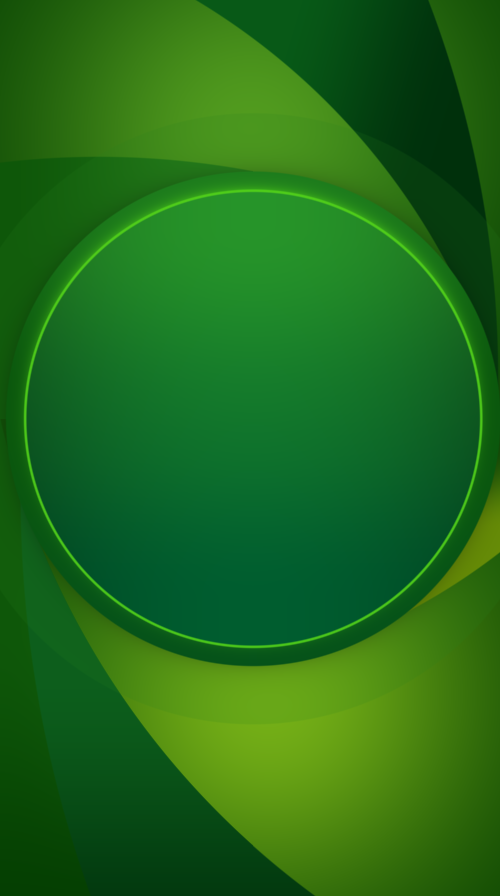
This background is drawn by a Shadertoy shader. Its source:

```glsl
const vec2 CENTER = vec2(0.2826, 0.5326);
const float DISC_RADIUS = 0.2545;
const float RIM_RADIUS = 0.276;
const float HALO_RADIUS = 0.341;
const float RING_WIDTH = 0.0014;
const float GLOW_SPREAD = 0.25;

// Blade edges: circle centre in xy, radius in z
const vec3 UPPER_INNER = vec3(-0.172, 0.348, 0.760);
const vec3 UPPER_OUTER = vec3(-0.624, 0.578, 1.180);
const vec3 LOWER_INNER = vec3(0.891, 0.738, 0.914);
const vec3 LOWER_OUTER = vec3(1.337, 0.447, 1.314);
const vec3 LEFT_EDGE = vec3(0.110, -0.105, 0.930);
const vec3 RIGHT_EDGE = vec3(0.130, 0.935, 0.698);

const vec2 TOP_LIGHT = vec2(0.28, 0.85);
const vec2 LOW_LIGHT = vec2(0.30, 0.225);
const vec3 SHADE = vec3(0.015, 0.24, 0.005);
const vec3 TOP_LIME = vec3(0.32, 0.61, 0.12);
const vec3 LOW_LIME = vec3(0.46, 0.69, 0.09);
const vec3 YELLOW = vec3(0.45, 0.56, 0.01);
const vec3 LEAF = vec3(0.15, 0.50, 0.11);
const vec3 MOSS = vec3(0.055, 0.34, 0.035);
const vec3 PINE = vec3(0.03, 0.35, 0.09);
const vec3 DEEP = vec3(0.0, 0.19, 0.045);
const vec3 DISC_TOP = vec3(0.15, 0.58, 0.16);
const vec3 DISC_MID = vec3(0.07, 0.465, 0.17);
const vec3 DISC_LOW = vec3(0.0, 0.365, 0.185);
const vec3 RING = vec3(0.32, 0.82, 0.10);

// Soft coverage of the inside of a signed distance
float inside(float d) {
    float pixel = 1.0 / iResolution.y;
    return smoothstep(pixel, -pixel, d);
}

float circle(vec2 p, vec3 c) {
    return inside(length(p - c.xy) - c.z);
}

float glow(vec2 p, vec2 source) {
    vec2 q = (p - source) / GLOW_SPREAD;
    return exp(-dot(q, q));
}

vec3 backdrop(vec2 p) {
    // Two lime lights over shade
    vec3 col = SHADE + (TOP_LIME - SHADE) * glow(p, TOP_LIGHT)
                     + (LOW_LIME - SHADE) * glow(p, LOW_LIGHT);

    // Yellow wedge on the right
    float wedge = circle(p, RIGHT_EDGE) * step(0.40, p.x) * step(p.y, CENTER.y);
    col = mix(col, YELLOW, wedge * smoothstep(0.50, 0.41, p.y));

    // Green panel on the left
    float lowerInner = circle(p, LOWER_INNER);
    float panel = circle(p, LEFT_EDGE) * step(p.x, CENTER.x)
                * max(1.0 - lowerInner, step(CENTER.y, p.y));
    vec3 panelColor = mix(MOSS, LEAF, smoothstep(0.0, CENTER.x, p.x));
    panelColor = mix(SHADE, panelColor, smoothstep(-0.05, 0.30, p.y));
    col = mix(col, panelColor, panel);

    // Dark blades
    float upper = circle(p, UPPER_OUTER) * (1.0 - circle(p, UPPER_INNER));
    col = mix(col, mix(PINE, DEEP, smoothstep(0.32, 0.54, p.x + 0.3 * (1.0 - p.y))), upper);
    float lower = circle(p, LOWER_OUTER) * (1.0 - lowerInner);
    col = mix(col, mix(DEEP, PINE + 0.02, smoothstep(-0.10, 0.26, p.y)), lower);

    // Faint halo and soft shadow round the rim
    float d = length(p - CENTER);
    col = mix(col, LEAF, 0.16 * inside(d - HALO_RADIUS));
    return col * (1.0 - 0.15 * exp(-max(d - RIM_RADIUS, 0.0) / 0.012));
}

vec3 rim(vec2 q, float d) {
    float up = q.y / d;
    vec3 col = mix(vec3(0.02, 0.32, 0.10), vec3(0.04, 0.34, 0.05), smoothstep(-1.0, 0.0, up));
    col = mix(col, vec3(0.11, 0.48, 0.11), smoothstep(0.1, 1.0, up));
    float bloom = exp(-abs(d - DISC_RADIUS) / 0.006);
    return mix(col, RING, bloom * mix(0.15, 0.6, smoothstep(-0.4, 1.0, up)));
}

vec3 disc(vec2 q) {
    float h = q.y / DISC_RADIUS;
    vec3 col = mix(DISC_MID, DISC_TOP, smoothstep(-0.1, 0.85, h));
    col = mix(col, DISC_LOW, smoothstep(0.1, -0.8, h));
    float side = abs(q.x) / DISC_RADIUS;
    return col * (1.0 - 0.28 * side * side);
}

void mainImage(out vec4 fragColor, in vec2 fragCoord) {
    vec2 p = fragCoord / iResolution.y;
    vec2 q = p - CENTER;
    float d = max(length(q), 0.0001);

    vec3 col = backdrop(p);
    col = mix(col, rim(q, d), inside(d - RIM_RADIUS));
    col = mix(col, disc(q), inside(d - DISC_RADIUS));
    col = mix(col, RING, 0.9 * inside(abs(d - DISC_RADIUS) - RING_WIDTH));
    fragColor = vec4(clamp(col, 0.0, 1.0), 1.0);
}
```
